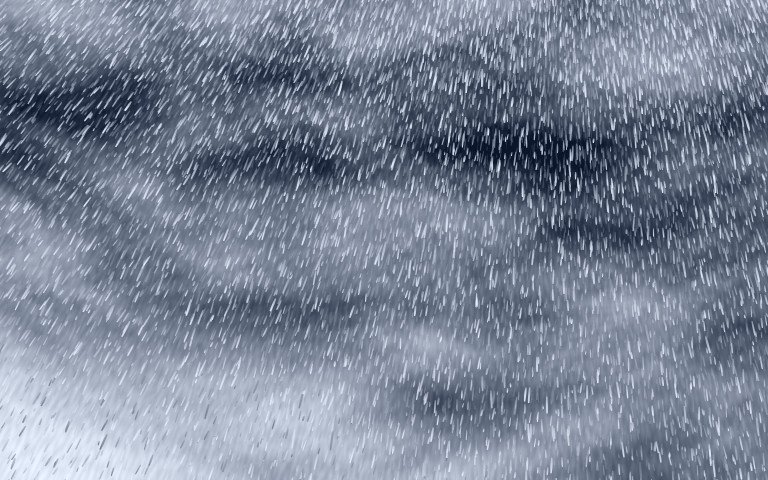
Write a WebGL 2 fragment shader that draws this texture.

```glsl
#version 300 es
precision highp float;
// Driving rain in front of a stormy blue-grey sky with a pale glow at lower left.
// Clouds are warped gradient noise; rain is layered capsules in log-polar cells
// around a point above the canvas, so that the streaks fan out as they fall.

uniform vec2 u_resolution;
out vec4 fragColor;

// Sky tones, on a grey scale that is tinted at the end
const float SKY_TONE = 0.36;
const float CLOUD_CONTRAST = 0.38;
const vec2 CLOUD_SCALE = vec2(2.4, 5.6);
const float CLOUD_BOWL = 0.20;
const float GLOW_TONE = 0.42;
const vec2 GLOW_SIZE = vec2(0.78, 0.36);
const float HAZE_TONE = 0.10;
const float BELT_TONE = 0.15;
const float BELT_HEIGHT = 0.70;
const vec3 SHADOW_TINT = vec3(0.0, 0.044, 0.122);
const vec3 LIGHT_TINT = vec3(0.0, 0.036, 0.085);

// Rain, sizes in canvas heights (cells in log-polar units)
const int RAIN_LAYERS = 6;
const vec2 RAIN_SOURCE = vec2(1.15, 2.2);
const vec2 RAIN_CELL = vec2(0.0095, 0.032);
const float DROP_WIDTH = 0.0018;
const float DROP_LENGTH = 0.015;
const float DROP_TILT = 0.13;
const float DROP_SHARE = 0.85;
const float LIGHT_DROP = 0.90;
const float DARK_DROP = 0.44;
const float MIST_GRAIN = 0.09;

vec3 hash(ivec3 cell) {
    uvec3 v = uvec3(cell) * 1664525u + 1013904223u;
    v.x += v.y * v.z; v.y += v.z * v.x; v.z += v.x * v.y;
    v ^= v >> 16u;
    v.x += v.y * v.z; v.y += v.z * v.x; v.z += v.x * v.y;
    return vec3(v >> 8u) / 16777216.0;
}

float corner(ivec2 cell, vec2 offset) {
    float angle = 6.28319 * hash(ivec3(cell, 71)).x;
    return dot(vec2(cos(angle), sin(angle)), offset);
}

float gradientNoise(vec2 p) {
    ivec2 i = ivec2(floor(p));
    vec2 f = fract(p);
    vec2 w = f * f * f * (f * (f * 6.0 - 15.0) + 10.0);
    float low = mix(corner(i, f), corner(i + ivec2(1, 0), f - vec2(1, 0)), w.x);
    float high = mix(corner(i + ivec2(0, 1), f - vec2(0, 1)),
                     corner(i + ivec2(1, 1), f - vec2(1, 1)), w.x);
    return mix(low, high, w.y);
}

float fbm(vec2 p) {
    float sum = 0.0, gain = 1.0;
    for (int i = 0; i < 5; i++) {
        sum += gain * gradientNoise(p);
        p = mat2(1.7, 0.9, -0.9, 1.7) * p + 5.3;
        gain *= 0.5;
    }
    return sum;
}

float skyTone(vec2 p) {
    // Bands sag towards the middle and are torn by a slow warp
    float sag = p.x - 0.9;
    vec2 q = vec2(p.x, p.y - CLOUD_BOWL * sag * sag) * CLOUD_SCALE;
    q += 0.5 * vec2(gradientNoise(q * 0.7 + 11.0), gradientNoise(q * 0.7 + 23.0));
    vec2 g = p / GLOW_SIZE;
    float glow = exp(-dot(g, g));
    float belt = (p.y - BELT_HEIGHT) / 0.14;
    float tone = SKY_TONE + GLOW_TONE * glow;
    tone += HAZE_TONE * (1.0 - smoothstep(0.0, 0.36, p.y));
    tone += HAZE_TONE * smoothstep(0.78, 1.0, p.y);
    tone -= BELT_TONE * exp(-belt * belt);
    return tone + CLOUD_CONTRAST * (1.0 - 0.8 * glow) * fbm(q + 3.7);
}

// Blends one layer of drops over the tone
float rainLayer(float tone, float sky, vec2 polar, float radius, int layer, float pixel) {
    float depth = mix(0.72, 1.25, float(layer) / float(RAIN_LAYERS - 1));
    vec3 shift = hash(ivec3(layer, 5, 9));
    vec2 size = RAIN_CELL * depth;
    vec2 grid = polar / size + 40.0 * shift.xy;
    grid.x += (shift.z - 0.5) * 0.16 * polar.y / size.x;
    int column = int(floor(grid.x));
    grid.y += hash(ivec3(column, layer, 3)).x;
    ivec3 cell = ivec3(column, int(floor(grid.y)), layer + 20);
    vec3 place = hash(cell);
    vec3 look = hash(cell + ivec3(0, 0, 50));

    // Tapered capsule with its own place, length and tilt
    vec2 centre = 0.5 + (place.xy - 0.5) * vec2(0.4, 0.36);
    vec2 local = (fract(grid) - centre) * size * radius;
    local.x += local.y * DROP_TILT * (2.0 * look.x - 1.0);
    float reach = DROP_LENGTH * depth * mix(0.2, 1.0, look.y);
    float along = clamp(local.y / reach, -1.0, 1.0);
    float width = DROP_WIDTH * depth * (1.0 - 0.3 * along * along);
    float gap = length(vec2(local.x, local.y - along * reach)) - width;
    float cover = clamp(0.5 - gap / pixel, 0.0, 1.0);

    float strength = mix(0.15, 1.0, look.z * look.z) * (0.8 + 0.2 * along);
    float present = step(place.z, DROP_SHARE);
    float darkShare = 0.45 * smoothstep(0.55, 0.8, sky);
    float dropTone = fract(place.z * 37.0) < darkShare ? DARK_DROP : LIGHT_DROP;
    return mix(tone, dropTone, cover * strength * present);
}

void main() {
    vec2 p = gl_FragCoord.xy / u_resolution.y;
    vec2 ray = p - RAIN_SOURCE;
    float radius = length(ray);
    vec2 polar = vec2(atan(ray.x, -ray.y), log(radius));

    float sky = skyTone(p);
    float tone = sky + MIST_GRAIN * gradientNoise(polar * vec2(270.0, 70.0));
    for (int i = 0; i < RAIN_LAYERS; i++)
        tone = rainLayer(tone, sky, polar, radius, i, 1.0 / u_resolution.y);

    tone = clamp(tone, 0.04, 0.95);
    fragColor = vec4(tone + mix(SHADOW_TINT, LIGHT_TINT, tone * tone), 1.0);
}
```
